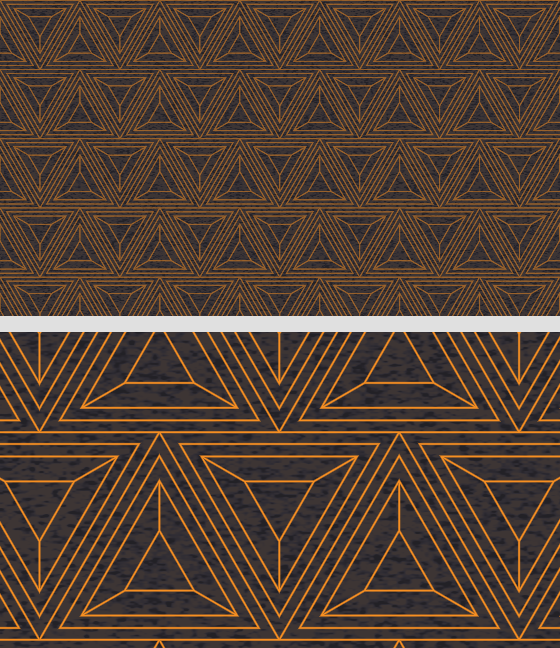
Top: the whole. Bottom: its middle third, enlarged.
Reproduce this pattern procedurally as a WebGL 1 fragment shader.

```glsl
precision highp float;
// Rows of nested line triangles in orange over a dark, flecked stone ground.

uniform vec2 u_resolution;

#define ROWS 4.565                      // rows over the canvas height
#define ROW_SHIFT 0.004                 // downward offset of the first row
#define LINE_WIDTH 0.0094               // in row heights, like the insets
#define LINE_SOFTNESS 1.3               // filter width in pixels
#define INSET_OUTER 0.057               // first nested outline
#define INSET_FRAME 0.117               // second outline, where spokes start
#define INSET_CORE 0.237                // small triangle, where spokes end
#define FLECK_SCALE vec2(27.0, 62.0)    // grain cells per row height
#define FLECK_DEPTH 0.27
#define LINE_COLOR vec3(0.97, 0.56, 0.13)
#define STONE_WARM vec3(0.24, 0.208, 0.204)
#define STONE_COOL vec3(0.185, 0.175, 0.205)

const float SIDE = 1.1547005;           // triangle side for a height of 1

float hash(vec2 p) {
  vec3 q = fract(vec3(p.xyx) * 0.1031);
  q += dot(q, q.yzx + 33.33);
  return fract((q.x + q.y) * q.z);
}

float noise(vec2 p) {
  vec2 i = floor(p);
  vec2 f = fract(p);
  f = f * f * (3.0 - 2.0 * f);
  return mix(mix(hash(i), hash(i + vec2(1.0, 0.0)), f.x),
             mix(hash(i + vec2(0.0, 1.0)), hash(i + vec2(1.0, 1.0)), f.x), f.y);
}

// Distance to the nearest line of the triangle strip; p.y runs downward.
float lineDistance(vec2 p) {
  float depth = fract(p.y);
  float across = abs(fract(p.x / SIDE + 0.5) - 0.5);

  // Fold downward triangles onto upward ones.
  if (across > 0.5 * depth) {
    depth = 1.0 - depth;
    across = 0.5 - across;
  }
  float x = across * SIDE;
  float toBase = 1.0 - depth;
  float toSide = 0.5 * depth - 0.8660254 * x;
  float inset = min(toBase, toSide);

  // Nested outlines.
  float d = min(abs(inset), abs(inset - INSET_OUTER));
  d = min(d, min(abs(inset - INSET_FRAME), abs(inset - INSET_CORE)));

  // Spokes along the corner bisectors, between frame and core.
  if (inset > INSET_FRAME && inset < INSET_CORE) {
    d = min(d, abs(toBase - toSide) / 1.7320508);
    if (toSide < toBase) d = min(d, x);
  }
  return d;
}

// Even ground with short horizontal dark flecks.
vec3 stone(vec2 p) {
  float grain = noise(p * FLECK_SCALE);
  float fine = noise(p * FLECK_SCALE * 1.7 + 17.0);
  float cloud = noise(p * 2.3 + 5.0);
  float tone = 0.55 * grain + 0.35 * fine + 0.1 * cloud;
  vec3 color = mix(STONE_COOL, STONE_WARM, smoothstep(0.34, 0.62, tone));
  float fleck = smoothstep(0.43, 0.2, 0.6 * grain + 0.4 * fine);
  return color * (1.0 - FLECK_DEPTH * fleck);
}

void main() {
  float pixel = ROWS / u_resolution.y;
  vec2 p = vec2(gl_FragCoord.x, u_resolution.y - gl_FragCoord.y) * pixel;
  p.y -= ROW_SHIFT;

  // Filtered coverage of the line, also right for lines thinner than a pixel.
  float d = lineDistance(p);
  float blur = pixel * LINE_SOFTNESS;
  float halfWidth = 0.5 * LINE_WIDTH;
  float coverage = clamp(min(d + 0.5 * blur, halfWidth)
                       - max(d - 0.5 * blur, -halfWidth), 0.0, blur) / blur;

  gl_FragColor = vec4(mix(stone(p), LINE_COLOR, coverage), 1.0);
}
```
